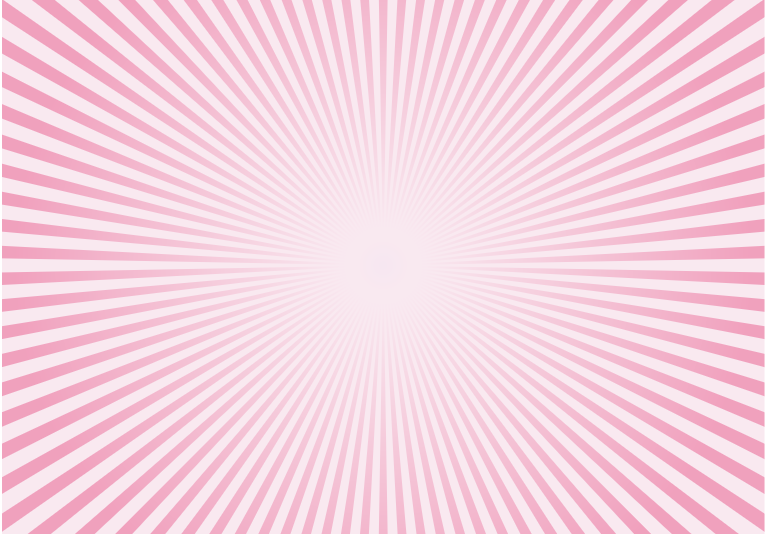
Give the GLSL for this background, as a Shadertoy shader.

```glsl
const float TAU = 6.2831853;
const float RAY_COUNT = 90.0;
const float RAY_DUTY = 0.47;                  // share of each sector that is pink
const vec2 CENTER = vec2(0.499, 0.503);       // fraction of the canvas
const float FADE_START = 0.05;                // radii in canvas widths
const float FADE_END = 0.48;
const float GLOW_RADIUS = 0.035;
const float MARGIN_LEFT = 0.0026;
const float MARGIN_RIGHT = 0.9955;

const vec3 BLUSH = vec3(0.976, 0.912, 0.942);
const vec3 ROSE = vec3(0.943, 0.630, 0.742);
const vec3 LILAC = vec3(0.966, 0.906, 0.946);
const vec3 WHITE = vec3(1.0);

// Coverage of the inside of a signed distance, one pixel soft
float coverage(float dist, float pixel) {
    return clamp(0.5 - dist / pixel, 0.0, 1.0);
}

// Signed distance to the nearest ray edge, in canvas widths
float rayDistance(vec2 p) {
    float sector = fract(atan(p.y, p.x) * RAY_COUNT / TAU);
    float arcLength = length(p) * TAU / RAY_COUNT;
    return (abs(sector - 0.5) - 0.5 * RAY_DUTY) * arcLength;
}

void mainImage(out vec4 fragColor, in vec2 fragCoord) {
    float pixel = 1.0 / iResolution.x;
    vec2 canvas = fragCoord * pixel;
    vec2 p = canvas - CENTER * iResolution.xy * pixel;
    float radius = length(p);

    // Pale ground with a faint lilac core
    vec3 color = mix(LILAC, BLUSH, smoothstep(0.0, GLOW_RADIUS, radius));

    // Rays gain strength outward
    float strength = clamp((radius - FADE_START) / (FADE_END - FADE_START), 0.0, 1.0);
    color = mix(color, ROSE, strength * coverage(rayDistance(p), pixel));

    // White side margins
    float panel = max(MARGIN_LEFT - canvas.x, canvas.x - MARGIN_RIGHT);
    color = mix(WHITE, color, coverage(panel, pixel));

    fragColor = vec4(color, 1.0);
}
```
